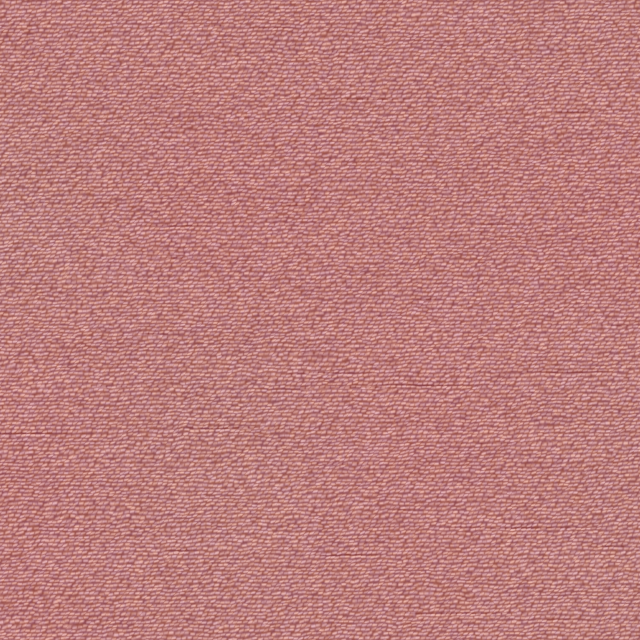
Give the GLSL for this texture, as a WebGL 2 fragment shader.

```glsl
#version 300 es
precision highp float;

uniform vec2 u_resolution;
out vec4 fragColor;

// Integer hash of a lattice cell, 0 to 1
float hash(vec2 cell) {
    uvec2 q = uvec2(ivec2(floor(cell))) * uvec2(1597334673u, 3812015801u);
    uint n = (q.x ^ q.y) * 1597334673u;
    n = (n ^ (n >> 15)) * 2246822519u;
    n ^= n >> 13;
    return float(n >> 8) / 16777216.0;
}

float noise(vec2 p) {
    vec2 i = floor(p), f = fract(p);
    f = f * f * (3.0 - 2.0 * f);
    return mix(mix(hash(i), hash(i + vec2(1, 0)), f.x),
               mix(hash(i + vec2(0, 1)), hash(i + vec2(1, 1)), f.x), f.y);
}

// Brick-laid stitches: short tilted bumps, each jittered about its place
float weave(vec2 uv) {
    vec2 p = uv * vec2(126.0, 158.0);
    p.y += 0.5 * (noise(uv * vec2(45.0, 60.0)) - 0.5);
    p.y += 0.6 * (noise(uv * vec2(8.0, 22.0) + 31.0) - 0.5);
    float height = 0.0;
    for (int j = -1; j <= 1; j++) {
        float row = floor(p.y) + float(j);
        float shift = 0.5 * row + 0.3 * hash(vec2(row, 7.0));
        float column = floor(p.x + shift);
        for (int i = -1; i <= 1; i++) {
            vec2 cell = vec2(column + float(i), row);
            vec2 jitter = vec2(hash(cell + 400.0), hash(cell + 900.0)) - 0.5;
            vec2 d = vec2(p.x + shift, p.y) - cell - 0.5 - jitter * vec2(0.4, 0.36);
            d.y -= d.x * mix(0.05, 0.4, hash(cell + 1300.0));
            float strength = mix(0.8, 1.2, hash(cell + 1700.0));
            float body = exp(-pow(abs(d.x) / 0.54, 4.0) - pow(abs(d.y) / 0.36, 2.0));
            height = max(height, strength * body);
        }
    }
    return height;
}

// Long uneven threads: a dark crease with a pale ridge below, some with a knot
float slubs(vec2 uv) {
    float sum = 0.0;
    float drift = 0.003 * (noise(uv * vec2(18.0, 9.0)) - 0.5);
    for (int i = 0; i < 40; i++) {
        float id = float(i);
        vec2 centre = vec2(hash(vec2(id, 301.0)), hash(vec2(id, 302.0)));
        float reach = mix(0.025, 0.15, pow(hash(vec2(id, 303.0)), 2.0));
        float along = (uv.x - centre.x) / reach;
        float y = uv.y - centre.y + drift;
        float fade = exp(-2.0 * along * along) * mix(0.25, 0.8, hash(vec2(id, 304.0)));
        float crease = exp(-pow(y / 0.0014, 2.0));
        float ridge = exp(-pow((y + 0.0029) / 0.0016, 2.0));
        sum += fade * (0.55 * ridge - crease);
        if (i % 13 == 0) {
            float knot = exp(-pow((uv.x - centre.x) / 0.009, 2.0) - pow((y - 0.001) / 0.003, 2.0));
            sum += 0.3 * knot;
        }
    }
    return sum;
}

void main() {
    vec2 uv = gl_FragCoord.xy / min(u_resolution.x, u_resolution.y);

    // Relief of the cloth
    float tone = 0.13 + 0.8 * weave(uv);
    tone += 0.3 * (noise(uv * vec2(250.0, 300.0) + 11.0) - 0.5);
    tone += 0.06 * (noise(uv * vec2(7.0, 60.0) + 83.0) - 0.5);
    tone += 0.6 * slubs(uv);
    tone = clamp(tone, -0.05, 1.1);

    // Dusty rose, from shaded gaps to lit fibres
    vec3 colour = mix(vec3(0.58, 0.30, 0.30), vec3(0.87, 0.655, 0.645), tone);

    // Warm and cool fibres, with broad uneven dyeing
    float tint = noise(uv * vec2(190.0, 260.0) + 140.0) - 0.5;
    float dye = noise(uv * 3.0 + 41.0) - 0.5;
    colour += tint * vec3(0.035, 0.01, -0.075);
    colour += dye * vec3(0.004, -0.018, -0.012);

    fragColor = vec4(colour, 1.0);
}
```
